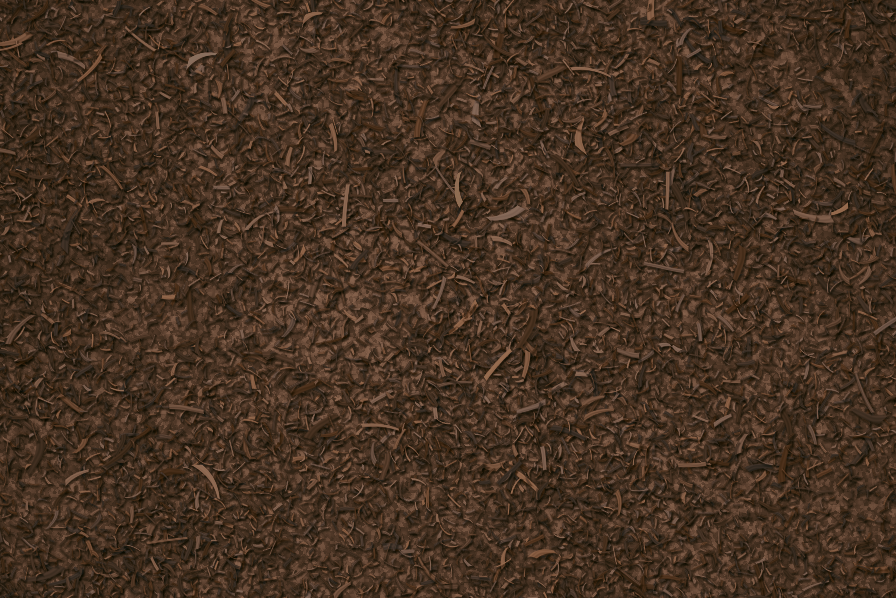
Reproduce this texture procedurally as a WebGL 1 fragment shader.

```glsl
precision highp float;

// Dark garden soil strewn with shredded bark and wood slivers.
// Cellular noise makes crumbs and clods, layered sines make broad relief,
// and jittered grids scatter shaded slivers that cast small shadows.

uniform vec2 u_resolution;

const vec3 SHADOW = vec3(0.16, 0.12, 0.07);
const vec3 LOAM = vec3(0.31, 0.22, 0.16);
const vec3 STRAW = vec3(0.56, 0.43, 0.34);
const vec3 WARM_TINT = vec3(0.035, -0.004, -0.035);
const vec2 SHADOW_OFFSET = vec2(-0.0015, 0.0028);

vec2 hash2(vec2 p) {
  vec3 a = fract(p.xyx * vec3(0.1031, 0.1030, 0.0973));
  a += dot(a, a.yzx + 33.33);
  return fract((a.xx + a.yz) * a.zy);
}

// Layered, warped sines: about -1 to 1.
float relief(vec2 p) {
  float sum = 0.0;
  float weight = 0.5;
  for (int i = 0; i < 4; i++) {
    sum += weight * sin(p.x + 1.7 * sin(p.y * 0.8)) * cos(p.y + 1.3 * sin(p.x * 0.7));
    p = mat2(1.4, 1.1, -1.1, 1.4) * p + 2.3;
    weight *= 0.65;
  }
  return sum;
}

// Cellular noise: x = distance to nearest point, y = random value of its cell.
vec2 cellular(vec2 p) {
  vec2 base = floor(p);
  vec2 nearest = vec2(9.0, 0.0);
  for (int y = -1; y <= 1; y++) {
    for (int x = -1; x <= 1; x++) {
      vec2 id = base + vec2(float(x), float(y));
      float d = length(id + hash2(id) - p);
      if (d < nearest.x) nearest = vec2(d, hash2(id + 71.3).x);
    }
  }
  return nearest;
}

// Tapered, bent sliver: x = signed distance, yz = position along and across.
vec3 sliver(vec2 p, float angle, vec2 halfSize, float shape) {
  float c = cos(angle);
  float s = sin(angle);
  vec2 q = vec2(c * p.x + s * p.y, c * p.y - s * p.x);
  q.y += shape * 0.25 * q.x * q.x / halfSize.x;
  float along = clamp(q.x / halfSize.x, -1.0, 1.0);
  float halfWidth = halfSize.y * (1.0 - 0.55 * shape * along);
  float d = max(abs(q.x + shape * q.y) - halfSize.x, abs(q.y) - halfWidth);
  return vec3(d, q / halfSize);
}

// Lays one grid of slivers over the ground; ground = (tone, warmth).
vec2 scatter(vec2 ground, vec2 p, float cell, vec2 halfSize, float density, float paleness, float seed) {
  float pixel = 1.0 / u_resolution.y;
  vec2 shift = vec2(seed * 0.371, seed * 0.217) + 3.0;
  vec2 base = floor((p + shift) / cell);
  for (int y = -1; y <= 1; y++) {
    for (int x = -1; x <= 1; x++) {
      vec2 id = base + vec2(float(x), float(y));
      vec2 key = id + seed * 17.0;
      vec2 center = (id + hash2(key)) * cell - shift;
      vec2 pick = hash2(key + 37.7);
      float patchiness = 1.0 + 0.6 * relief(center * 6.0 + 4.0);
      if (pick.x > density * patchiness) continue;

      vec2 size = halfSize * mix(vec2(0.5), vec2(1.4), hash2(key + 91.1));
      vec2 look = hash2(key + 153.9);
      float angle = pick.y * 6.2832;
      float shape = look.x * 2.0 - 1.0;
      float shade = sliver(p - center + SHADOW_OFFSET, angle, size, shape).x;
      ground.x *= 1.0 - 0.38 * (1.0 - smoothstep(-0.001, 0.004, shade));

      vec3 chip = sliver(p - center, angle, size, shape);
      float cover = 1.0 - smoothstep(-0.7 * pixel, 0.7 * pixel, chip.x);
      float grain = sin(chip.z * 5.0 + look.x * 20.0 + sin(chip.y * 4.0));
      float lit = chip.z * cos(angle) * 0.03;
      float tone = mix(0.23, 0.47, look.y * look.y) + paleness + 0.022 * grain + lit;
      float warmth = hash2(key + 211.3).x * 1.6 - 0.7;
      ground = mix(ground, vec2(tone, warmth), cover);
    }
  }
  return ground;
}

// Clods, crumbs and dust of the bare soil.
float soilTone(vec2 p) {
  vec2 warped = p + 0.006 * vec2(sin(p.y * 61.0), sin(p.x * 53.0));
  vec2 clod = cellular(warped * 26.0);
  vec2 crumb = cellular(p * 85.0);
  vec2 dust = cellular(p * 190.0);
  float tone = 0.315 + 0.04 * relief(p * 5.0) + 0.06 * (0.45 - clod.x);
  return tone + 0.09 * (crumb.y - 0.5) + 0.06 * (0.45 - crumb.x) + 0.11 * (dust.y - 0.5);
}

vec3 earthColor(float tone) {
  vec3 dark = mix(SHADOW, LOAM, (tone - 0.16) / 0.15);
  return mix(dark, STRAW, clamp((tone - 0.31) / 0.25, 0.0, 1.2));
}

void main() {
  vec2 p = gl_FragCoord.xy / u_resolution.y;
  vec2 ground = vec2(soilTone(p), 0.1);

  // Mixed bark: small, medium and large pieces, repeated three times.
  for (int i = 0; i < 9; i++) {
    float grade = mod(float(i), 3.0);
    float cell = 0.018 * pow(2.0, grade);
    vec2 halfSize = vec2(cell * 0.36, 0.0016 * pow(1.55, grade));
    ground = scatter(ground, p, cell, halfSize, 0.62 - 0.2 * grade, 0.0, float(i) + 1.0);
  }
  // Thin fibres and a few long pale straws.
  ground = scatter(ground, p, 0.026, vec2(0.011, 0.0009), 0.5, 0.05, 12.0);
  ground = scatter(ground, p, 0.11, vec2(0.026, 0.0028), 0.28, 0.14, 13.0);

  vec2 fromCenter = p - 0.5 * vec2(u_resolution.x / u_resolution.y, 1.0);
  float tone = ground.x * (1.05 - 0.2 * dot(fromCenter, fromCenter));
  gl_FragColor = vec4(earthColor(tone) + WARM_TINT * ground.y, 1.0);
}
```
